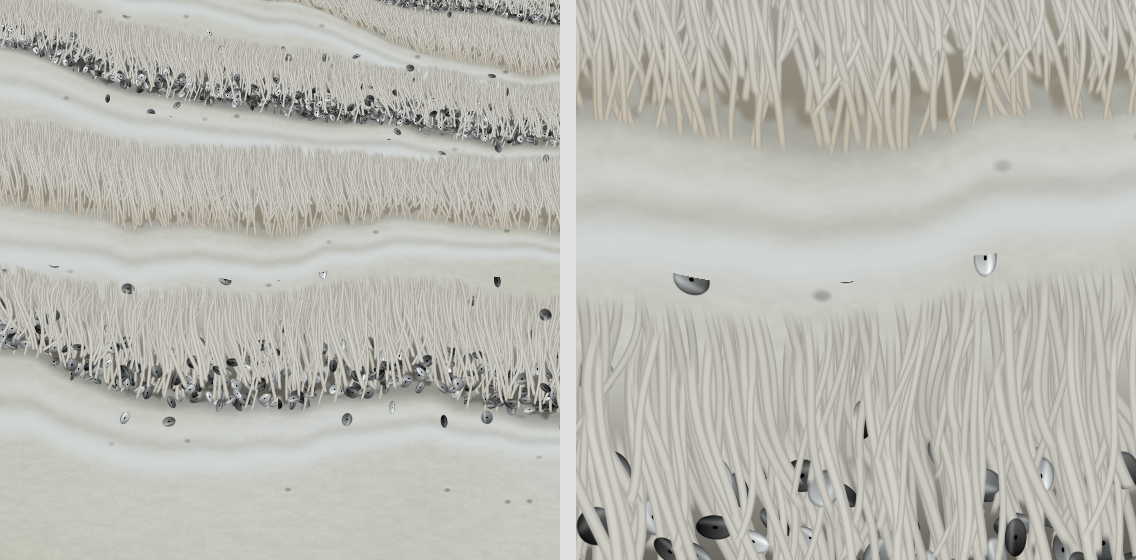
Left: the whole. Right: its middle third, enlarged.
This texture is drawn by a WebGL 1 fragment shader. Its source:

```glsl
precision highp float;
// Cream woven blanket with wavy rows of shaggy fringe, every other row trimmed with sequins.
uniform vec2 u_resolution;

#define STRAND_LAYERS 15
#define STRAND_SPACING 4.0
#define STRAND_WIDTH 0.46
#define SEQUIN_RADIUS 1.9
#define CLOTH vec3(0.775, 0.778, 0.745)
#define FOLD_LIGHT vec3(0.825, 0.845, 0.85)
#define YARN_LIGHT vec3(0.80, 0.795, 0.765)
#define YARN_DARK vec3(0.66, 0.65, 0.61)
#define YARN_TIP vec3(0.73, 0.69, 0.61)
#define GAP_WARM vec3(0.56, 0.53, 0.47)
#define GAP_DARK vec3(0.25, 0.25, 0.24)

float hash(vec2 p) {
  return fract(sin(dot(p, vec2(127.1, 311.7))) * 43758.5453);
}

float noise(vec2 p) {
  vec2 i = floor(p), f = fract(p);
  f = f * f * (3.0 - 2.0 * f);
  return mix(mix(hash(i), hash(i + vec2(1, 0)), f.x),
             mix(hash(i + vec2(0, 1)), hash(i + vec2(1, 1)), f.x), f.y);
}

float bump(float x) { return exp(-x * x); }

// Smooth curve through five evenly spaced heights
float curve(float x, vec4 a, float last) {
  vec4 d = 4.0 * x - vec4(0, 1, 2, 3);
  vec4 w = exp(-2.0 * d * d);
  float e = 4.0 * x - 4.0, we = exp(-2.0 * e * e);
  return (dot(w, a) + we * last) / (dot(w, vec4(1)) + we);
}

// Unbleached cloth: mottling, horizontal weave and sparse flecks
vec3 cloth(vec2 p) {
  vec3 col = CLOTH;
  col += (noise(p * vec2(4, 9)) - 0.5) * vec3(0.025, 0.03, 0.05);
  col += (noise(p * vec2(45, 130)) - 0.5) * 0.022;
  col += (noise(p * vec2(170, 320)) - 0.5) * 0.025;
  vec2 g = p * 13.0, id = floor(g);
  vec2 c = 0.2 + 0.6 * vec2(hash(id + 3.1), hash(id + 7.7));
  float fleck = 1.0 - smoothstep(0.02, 0.08, length((fract(g) - c) * vec2(0.8, 1.2)));
  return col - fleck * step(0.8, hash(id)) * 0.2;
}

// One layer of tilted discs gathered along the lower part of a row
vec3 sequins(vec3 col, vec2 p, float s, float h, float size, float amount, float seed, float px) {
  float radius = size * SEQUIN_RADIUS, cell = radius * 2.2;
  vec2 base = floor(p / cell);
  for (int j = -1; j <= 1; j++)
  for (int i = -1; i <= 1; i++) {
    vec2 id = base + vec2(i, j), k = id + seed * 17.3;
    vec2 d = p - (id + vec2(hash(k), hash(k + 5.2))) * cell;
    float at = s + d.y / h;
    float density = smoothstep(0.3, 0.85, at) * (1.0 - smoothstep(0.93, 1.03, at));
    if (hash(k + 9.4) > density * amount + 0.015 * step(0.0, at) * step(at, 0.9)) continue;
    float a = hash(k + 2.6) * 6.283, tone = hash(k + 4.8);
    d = mat2(cos(a), -sin(a), sin(a), cos(a)) * d / radius;
    d.y *= 1.0 + 1.3 * hash(k + 6.1);
    float r = length(d), soft = px / radius;
    float shine = 0.16 + 0.58 * tone + 0.16 * d.x + 0.18 * bump((d.y - 0.4) * 4.0);
    shine *= 1.0 - 0.3 * smoothstep(0.75, 1.0, r);
    shine *= smoothstep(0.08, 0.18, r);
    col = mix(col, vec3(shine) * vec3(0.98, 1.0, 1.0), 1.0 - smoothstep(1.0 - soft, 1.0 + soft, r));
  }
  return col;
}

// One fringe row, with the folds and shadow it leaves on the cloth below
vec3 fringe(vec3 col, vec2 p, float top, float bottom, float size, float glitter, float seed) {
  float px = 1.0 / u_resolution.y;
  top += 0.012 * (noise(vec2(p.x * 14.0, seed)) - 0.5);
  bottom += 0.018 * (noise(vec2(p.x * 17.0, seed + 4.0)) - 0.5);
  float h = top - bottom, s = (top - p.y) / h;

  float fold = (bottom - p.y) / (mix(0.13, 0.06, p.x) * size / 0.006);
  col = mix(col, FOLD_LIGHT, 0.8 * bump((fold - 1.0) * 4.5) + 0.5 * bump((fold - 0.5) * 7.0));
  col -= 0.035 * bump((fold - 0.73) * 9.0);
  if (s < -0.2 || s > 1.35) return col;

  // Shadow and the dim bed between strands
  col *= 1.0 - (0.16 + 0.16 * glitter) * smoothstep(0.7, 0.98, s) * (1.0 - smoothstep(0.98, 1.16, s));
  vec3 gap = mix(YARN_DARK, mix(GAP_WARM, GAP_DARK, glitter), smoothstep(0.2, 0.85, s));
  float ragged = s + 0.22 * (noise(p / size * 0.4) - 0.5);
  col = mix(col, gap, smoothstep(0.02, 0.4, s) * (1.0 - smoothstep(0.87, 0.98, ragged)));

  float pitch = size * STRAND_SPACING;
  float sway = 1.3 * (noise(vec2(p.x * 7.0, seed + 8.0)) - 0.4);
  for (int n = 0; n < STRAND_LAYERS; n++) {
    float layer = float(n), depth = layer / float(STRAND_LAYERS - 1);
    if (glitter > 0.0 && mod(layer, 3.0) < 0.5)
      col = sequins(col, p, s, h, size, glitter * 0.75, seed + layer, px);
    float u = p.x / pitch + layer * 0.37;
    for (int i = -2; i <= 2; i++) {
      float id = floor(u) + float(i);
      vec2 k = vec2(id, layer + seed * 31.0);
      float r = hash(k), q = hash(k + 3.7), v = hash(k + 8.3);
      float start = -0.1 + 0.55 * r * r;
      float finish = min(start + 0.45 + 0.5 * q, 1.06) * (1.0 - 0.16 * glitter * step(0.25, v));
      float t = (s - start) / (finish - start);
      if (t < -0.05 || t > 1.05) continue;
      // Leaning, curling centre line
      float lean = sway + (q - 0.5) * 1.4, curl = (v - 0.5) * 2.2, phase = 5.0 * t + r * 6.283;
      float x = id + hash(k + 1.9) + lean * t + curl * t * t + 0.16 * sin(phase);
      float slope = (lean + 2.0 * curl * t + 0.8 * cos(phase)) * pitch / (h * (finish - start));
      float d = abs(u - x) * pitch / sqrt(1.0 + slope * slope);
      float w = size * STRAND_WIDTH * (0.75 + 0.5 * v);
      float mask = (1.0 - smoothstep(w - px * 0.7, w + px * 0.7, d)) * smoothstep(-0.05, 0.12, t) * (1.0 - smoothstep(0.97, 1.03, t));
      vec3 yarn = mix(YARN_DARK, YARN_LIGHT, 0.3 + 0.45 * depth + 0.3 * r);
      yarn = mix(yarn, YARN_TIP, 0.6 * (1.0 - glitter) * smoothstep(0.6, 1.0, s));
      yarn *= 1.03 - 0.17 * smoothstep(0.25, 1.0, d / w);
      col = mix(col, yarn, mask);
    }
  }
  return col;
}

void main() {
  vec2 p = gl_FragCoord.xy / u_resolution;
  float x = p.x;
  vec3 col = cloth(p);
  // Rows from the far edge to the near one, growing with perspective
  col = fringe(col, p, curve(x, vec4(1.3, 1.2, 1.1, 1.05), 1.02), curve(x, vec4(1.2, 1.12, 1.04, 0.985), 0.95), 0.003, 1.0, 1.0);
  col = fringe(col, p, curve(x, vec4(1.2, 1.09, 1.04, 0.975), 0.945), curve(x, vec4(1.12, 1.05, 1.0, 0.91), 0.865), 0.0032, 0.0, 2.0);
  col = fringe(col, p, curve(x, vec4(1.02, 0.945, 0.91, 0.872), 0.835), curve(x, vec4(0.935, 0.835, 0.79, 0.77), 0.735), 0.0038, 0.95, 3.0);
  col = fringe(col, p, curve(x, vec4(0.785, 0.735, 0.73, 0.715), 0.71), curve(x, vec4(0.645, 0.598, 0.59, 0.612), 0.59), 0.0046, 0.0, 4.0);
  col = fringe(col, p, curve(x, vec4(0.52, 0.47, 0.46, 0.5), 0.445), curve(x, vec4(0.4, 0.283, 0.278, 0.305), 0.25), 0.006, 0.6, 5.0);
  gl_FragColor = vec4(col, 1.0);
}
```
